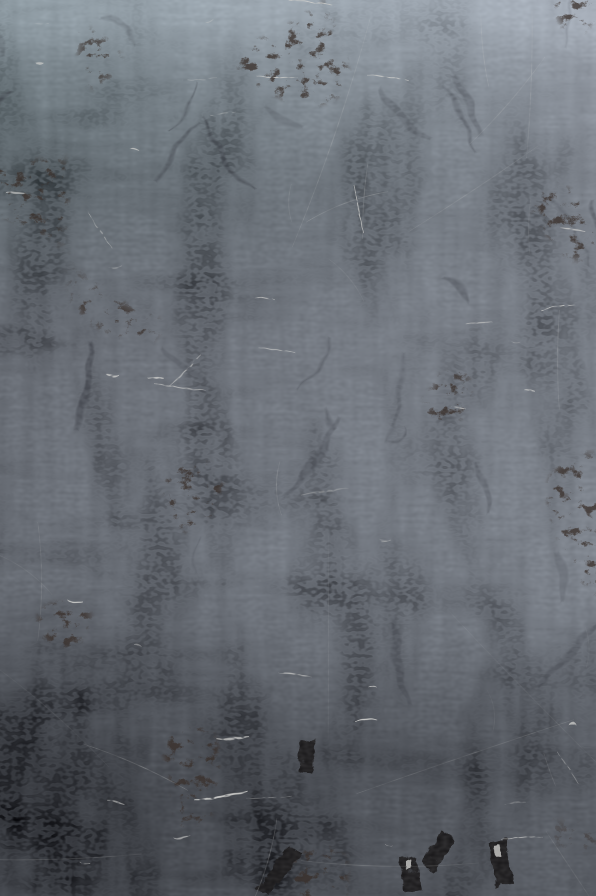
A WebGL 2 fragment shader for this texture:

```glsl
#version 300 es
precision highp float;
// Worn blue-grey metal sheet: a vertical light falloff, dry rubbed grime built
// from stretched gradient noise, then scattered scuffs, scratches, rust specks
// and torn dark tape remnants placed by hashed loops.

uniform vec2 u_resolution;
out vec4 outColor;

const vec3 STEEL_TINT = vec3(0.955, 1.0, 1.045);
const vec3 STEEL_LIFT = vec3(0.0, 0.0, 0.012);
const vec3 SCRATCH_COLOR = vec3(0.80, 0.80, 0.79);
const vec3 SCUFF_COLOR = vec3(0.21, 0.22, 0.25);
const vec3 RUST_COLOR = vec3(0.22, 0.18, 0.16);
const vec3 TAPE_COLOR = vec3(0.13, 0.125, 0.13);
const float TONE_BOTTOM = 0.335;
const float TONE_MIDDLE = 0.475;
const float TOP_GLOW = 0.19;
const float SIDE_LIGHT = 0.09;
const float GRIME = 0.125;
const float GRAIN = 0.022;
const int SCRATCHES = 44;
const int HAIRLINES = 26;
const int SCUFFS = 26;
const int TAPES = 5;

vec4 hash4(float n) {
  vec4 h = fract(vec4(n) * vec4(0.1031, 0.1030, 0.0973, 0.1099) + 0.137);
  h += dot(h, h.wzxy + 33.33);
  return fract((h.xxyz + h.yzzw) * h.zywx);
}

vec2 gradientAt(vec2 cell) {
  vec3 h = fract(cell.xyx * vec3(0.1031, 0.1030, 0.0973));
  h += dot(h, h.yzx + 33.33);
  float a = 6.2832 * fract((h.x + h.y) * h.z);
  return vec2(cos(a), sin(a));
}

float noise(vec2 p) {
  vec2 i = floor(p), f = p - i;
  vec2 u = f * f * f * (f * (f * 6.0 - 15.0) + 10.0);
  vec2 e = vec2(0.0, 1.0);
  float low = mix(dot(gradientAt(i), f), dot(gradientAt(i + e.yx), f - e.yx), u.x);
  float high = mix(dot(gradientAt(i + e), f - e), dot(gradientAt(i + 1.0), f - 1.0), u.x);
  return 1.4 * mix(low, high, u.y);
}

float fbm(vec2 p) {
  float sum = 0.0, amp = 0.55;
  for (int i = 0; i < 5; i++) {
    sum += amp * noise(p);
    p = mat2(1.98, 0.12, -0.12, 1.98) * p + 17.3;
    amp *= 0.52;
  }
  return sum;
}

vec2 toLocal(vec2 p, vec2 center, float angle) {
  float c = cos(angle), s = sin(angle);
  return mat2(c, -s, s, c) * (p - center);
}

// Coverage of a slightly bowed stroke that thins toward its ends.
float stroke(vec2 q, float halfLength, float halfWidth, float bow, float soft) {
  float t = q.x / halfLength;
  float width = halfWidth * (1.0 - 0.6 * t * t);
  float d = max(abs(q.y - bow * t * t) - width, abs(q.x) - halfLength);
  return 1.0 - smoothstep(-soft, soft, d);
}

void main() {
  vec2 p = gl_FragCoord.xy / u_resolution.y;
  float aspect = u_resolution.x / u_resolution.y;
  float x = p.x / aspect, y = p.y;
  float edge = 0.75 / u_resolution.y;

  // Light falloff
  float tone = mix(TONE_BOTTOM, TONE_MIDDLE, smoothstep(0.12, 0.38, y + 0.05 * noise(p * 4.0)));
  tone += TOP_GLOW * (0.45 * smoothstep(0.78, 0.95, y) + 0.55 * smoothstep(0.91, 1.0, y));
  tone += SIDE_LIGHT * (x - 0.5) + 0.04 * fbm(p * 3.0 + 5.0);

  // Rubbed grime: vertical wipes, horizontal smears, broken by dry grain
  float fine = noise(p * vec2(150.0, 230.0));
  float brushed = noise(p * vec2(28.0, 210.0) + 9.0);
  float wipes = smoothstep(-0.15, 0.5, fbm(p * vec2(11.0, 4.0) + 31.0));
  float smears = smoothstep(-0.05, 0.5, fbm(p * vec2(4.0, 17.0) + 73.0));
  float coverage = wipes * (1.0 - 0.5 * smoothstep(0.8, 1.0, y)) + 0.7 * smears * (1.1 - 0.7 * x);
  float speckle = smoothstep(-0.35, 0.55, fine + 0.6 * brushed + 0.8 * fbm(p * 28.0));
  tone -= GRIME * coverage * mix(0.4, 1.25, speckle);
  tone += GRAIN * (fine + brushed) + 0.02 * noise(p * vec2(90.0, 5.0));
  vec3 color = tone * STEEL_TINT + STEEL_LIFT;
  color += vec3(-0.015, 0.008, 0.0) * smoothstep(0.6, 0.9, y) * (1.0 - x);

  // Dark curved scuffs, mostly in the upper part
  vec2 warped = p + 0.005 * vec2(noise(p * 40.0), noise(p * 40.0 + 50.0));
  for (int i = 0; i < SCUFFS; i++) {
    vec4 a = hash4(float(i) + 11.0), b = hash4(float(i) + 211.0);
    vec2 q = toLocal(warped, vec2(a.x * aspect, 1.0 - 0.75 * a.y * sqrt(a.y)), 0.6 + 2.0 * a.z);
    float mark = stroke(q, mix(0.012, 0.055, a.w), mix(0.001, 0.006, b.x * b.x), 0.016 * (b.y - 0.5), 0.002);
    color = mix(color, SCUFF_COLOR, mark * mix(0.15, 0.55, b.z) * (0.7 + 0.4 * fine));
  }

  // Rust specks in sparse clusters
  float rust = smoothstep(0.42, 0.55, noise(p * 7.0 + 40.0)) * smoothstep(0.1, 0.4, fbm(p * vec2(60.0, 75.0)));
  color = mix(color, RUST_COLOR, 0.75 * rust);

  // Torn tape remnants near the bottom, some with a pale scrap left on
  float tear = fbm(p * 55.0 + 3.0);
  for (int i = 0; i < TAPES; i++) {
    vec4 a = hash4(float(i) + 401.0), b = hash4(float(i) + 431.0);
    vec2 center = vec2(aspect * (0.4 + 0.55 * (float(i) + a.x) / float(TAPES)), 0.02 + 0.16 * a.y);
    vec2 q = toLocal(p, center, 1.5 + 1.4 * (a.z - 0.5));
    vec2 size = vec2(mix(0.018, 0.048, a.w * a.w), mix(0.007, 0.011, b.x));
    vec2 d = abs(q) - size;
    float body = 1.0 - smoothstep(-edge, edge, max(d.x, d.y) + 0.007 * tear);
    color = mix(color, TAPE_COLOR + 0.05 * fine, body * (0.93 - 0.5 * smoothstep(0.25, 0.5, tear)));
    vec2 scrap = abs(q - size * vec2(0.6, 0.2)) - size * vec2(0.3, 0.4);
    float pale = 1.0 - smoothstep(-edge, edge, max(scrap.x, scrap.y) + 0.006 * abs(tear));
    color = mix(color, SCRATCH_COLOR, 0.8 * pale * step(0.5, b.y));
  }

  // Long faint hairlines, mostly upright
  for (int i = 0; i < HAIRLINES; i++) {
    vec4 a = hash4(float(i) + 601.0), b = hash4(float(i) + 651.0);
    vec2 q = toLocal(p, vec2(a.x * aspect, a.y), 1.57 + 1.6 * pow(a.z, 3.0) * sign(b.x - 0.5));
    float line = stroke(q, mix(0.02, 0.14, a.w * a.w), 0.0005, 0.01 * (b.y - 0.5), edge);
    color = mix(color, SCRATCH_COLOR, line * mix(0.08, 0.3, b.z) * (0.7 + 0.6 * brushed));
  }

  // Short bright scratches, mostly level
  for (int i = 0; i < SCRATCHES; i++) {
    vec4 a = hash4(float(i) + 801.0), b = hash4(float(i) + 871.0);
    float tilt = (a.z - 0.5) * (b.x > 0.72 ? 2.8 : 0.35);
    vec2 q = toLocal(p, vec2(a.x * aspect, a.y), tilt);
    q.y += 0.0012 * noise(p * 90.0);
    float line = stroke(q, mix(0.004, 0.03, a.w * a.w), mix(0.0005, 0.0014, b.y * b.y), 0.004 * (b.z - 0.5), edge);
    color = mix(color, SCRATCH_COLOR, line * mix(0.25, 0.95, b.w) * smoothstep(-0.6, 0.1, fine));
  }

  outColor = vec4(clamp(color, 0.0, 1.0), 1.0);
}
```
